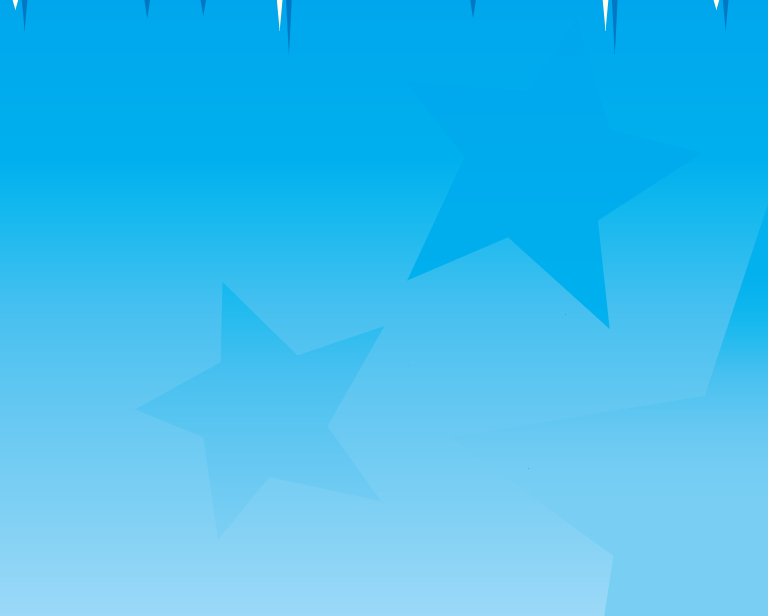
This background is drawn by a WebGL 2 fragment shader. Its source:

```glsl
#version 300 es
precision highp float;
// Pale-to-deep blue sky with three tonal stars and thin spikes along the top.
// Each star is a twisted ten-sided polygon distance field, filled with the
// sky ramp read at a remapped height. Lengths are in canvas heights.

#define INNER_RATIO 0.47
#define INNER_TWIST -0.209
#define SPIKE_WIDTH 0.0046
#define WIDE_PERIOD 1.138
#define NEAR_PERIOD 0.529
#define SPIKE_LIGHT vec3(1.0, 1.0, 0.92)
#define SPIKE_SHADE vec3(0.0, 0.44, 0.74)

uniform vec2 u_resolution;
out vec4 fragColor;

float ramp(float a, float b, float x) {
    return clamp((x - a) / (b - a), 0.0, 1.0);
}

// Sky colour at height h: pale at the bottom, deep at the top
vec3 sky(float h) {
    vec3 color = mix(vec3(0.61, 0.85, 0.97), vec3(0.48, 0.81, 0.955), ramp(0.0, 0.2, h));
    color = mix(color, vec3(0.40, 0.785, 0.948), ramp(0.2, 0.33, h));
    color = mix(color, vec3(0.275, 0.753, 0.94), ramp(0.33, 0.5, h));
    color = mix(color, vec3(0.08, 0.724, 0.935), ramp(0.5, 0.655, h));
    color = mix(color, vec3(0.0, 0.69, 0.932), ramp(0.655, 0.74, h));
    return mix(color, vec3(0.0, 0.652, 0.928), ramp(0.74, 1.0, h));
}

vec2 unit(float angle) {
    return vec2(cos(angle), sin(angle));
}

// Even corners are tips, odd ones are notches; skew makes the arms uneven
vec2 starCorner(int k, float skew) {
    float angle = float(k) * 0.6283185;
    if (k % 2 == 0) return unit(angle) - skew * unit(2.0 * angle);
    return INNER_RATIO * unit(angle + INNER_TWIST) + vec2(0.75 * skew, 0.0);
}

// Signed distance to a star whose first tip points along the given angle
float starDistance(vec2 p, vec2 center, float radius, float angle, float skew) {
    vec2 axis = unit(angle);
    p -= center;
    p = vec2(dot(p, axis), dot(p, vec2(-axis.y, axis.x))) / radius;
    float nearest = 1e6;
    float side = 1.0;
    vec2 a = starCorner(9, skew);
    for (int k = 0; k < 10; k++) {
        vec2 b = starCorner(k, skew);
        vec2 edge = a - b;
        vec2 q = p - b;
        vec2 gap = q - edge * clamp(dot(q, edge) / dot(edge, edge), 0.0, 1.0);
        nearest = min(nearest, dot(gap, gap));
        bvec3 cross = bvec3(p.y >= b.y, p.y < a.y, edge.x * q.y > edge.y * q.x);
        if (all(cross) || !any(cross)) side = -side;
        a = b;
    }
    return side * sqrt(nearest) * radius;
}

float coverage(float d) {
    return clamp(0.5 - d * u_resolution.y, 0.0, 1.0);
}

// Tapered spikes hanging from the top edge, repeated along x
float spikes(vec2 p, float x, float period, float size) {
    float offset = p.x - x;
    offset -= period * round(offset / period);
    float taper = 1.0 - (1.0 - p.y) / size;
    return coverage(abs(offset) - SPIKE_WIDTH * taper) * step(0.0, taper);
}

void main() {
    vec2 p = gl_FragCoord.xy / u_resolution.y;
    vec3 color = sky(p.y);

    // Large star at the lower right, levelling off near its base
    float large = starDistance(p, vec2(1.249, 0.1254), 0.542, 1.576, 0.0);
    float largeHeight = mix(0.218, 0.731, smoothstep(0.186, 0.577, p.y));
    color = mix(color, sky(largeHeight), coverage(large));

    // Fading star at the left
    float fading = starDistance(p, vec2(0.4355, 0.3316), 0.2264, 3.124, 0.044);
    color = mix(color, sky(0.664 + 1.15 * (p.y - 0.542)), coverage(fading));

    // Deep star at the upper right
    float deep = starDistance(p, vec2(0.877, 0.72), 0.2685, 1.335, 0.044);
    color = mix(color, sky(1.0 + 0.56 * (p.y - 0.97)), coverage(deep));

    // Dark spikes, then the light ones beside them
    float shade = spikes(p, 0.469, NEAR_PERIOD, 0.09);
    shade = max(shade, spikes(p, 0.239, NEAR_PERIOD, 0.03));
    shade = max(shade, spikes(p, 0.040, WIDE_PERIOD, 0.05));
    shade = max(shade, spikes(p, 0.330, WIDE_PERIOD, 0.026));
    color = mix(color, SPIKE_SHADE, 0.85 * shade);
    float light = spikes(p, 0.454, NEAR_PERIOD, 0.05);
    light = max(light, spikes(p, 0.025, WIDE_PERIOD, 0.016));
    color = mix(color, SPIKE_LIGHT, light);

    fragColor = vec4(color, 1.0);
}
```
